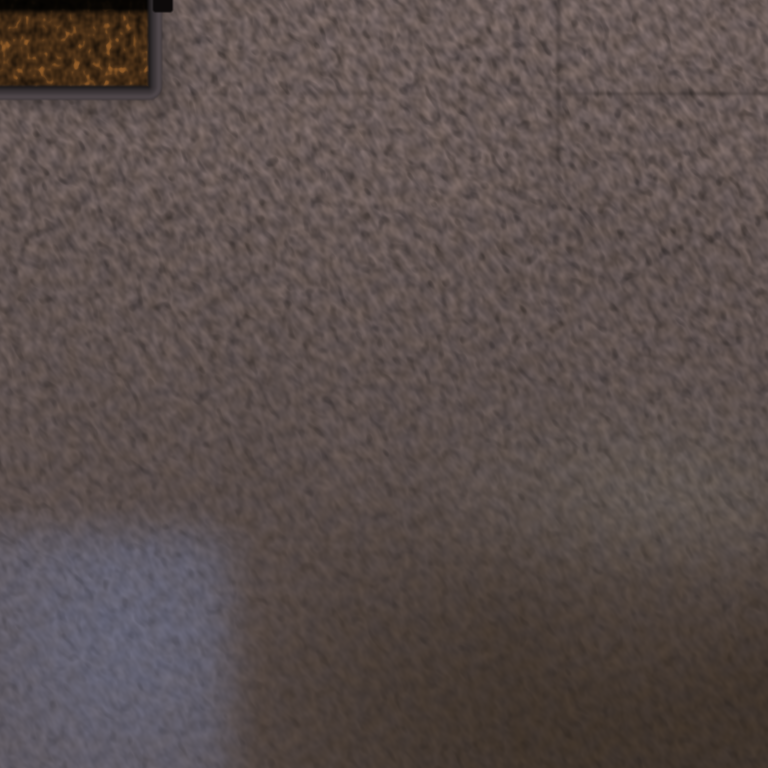
A Shadertoy shader for this texture:

```glsl
// Speckled stone floor in dim indoor light, with a cork mat in the upper left corner.
// Slanted gradient noise makes the grains; smooth masks make the light, a bluish
// reflection, the tile joints and the rounded frame of the mat.

#define GRAIN_SCALE 92.0
#define GRAIN_CONTRAST 0.165
#define GRAIN_SLANT 0.6
#define GRAIN_STRETCH 0.62
#define FLOOR_COLOR vec3(0.382, 0.331, 0.320)
#define SHADOW_COLOR vec3(0.240, 0.197, 0.165)
#define REFLECTION_COLOR vec3(0.385, 0.382, 0.445)
#define SHEEN_COLOR vec3(0.390, 0.355, 0.335)
#define FRAME_COLOR vec3(0.235, 0.210, 0.220)
#define CORK_COLOR vec3(0.270, 0.175, 0.085)
#define MAT_SIZE vec2(0.211, 0.130)
#define JOINT_DEPTH 0.17

vec2 hashGradient(vec2 cell) {
    vec3 p = fract(cell.xyx * vec3(0.1031, 0.1030, 0.0973));
    p += dot(p, p.yzx + 33.33);
    float angle = 6.2832 * fract((p.x + p.y) * p.z);
    return vec2(cos(angle), sin(angle));
}

// Gradient noise, roughly -0.7 to 0.7
float noise(vec2 p) {
    vec2 i = floor(p), f = fract(p);
    vec2 w = f * f * f * (f * (f * 6.0 - 15.0) + 10.0);
    vec2 e = vec2(0.0, 1.0);
    float a = dot(hashGradient(i), f);
    float b = dot(hashGradient(i + e.yx), f - e.yx);
    float c = dot(hashGradient(i + e.xy), f - e.xy);
    float d = dot(hashGradient(i + e.yy), f - e.yy);
    return mix(mix(a, b, w.x), mix(c, d, w.x), w.y);
}

float fbm(vec2 p) {
    float sum = 0.0, amplitude = 1.0;
    for (int k = 0; k < 3; k++) {
        sum += amplitude * noise(p);
        p = mat2(1.6, 1.2, -1.2, 1.6) * p + 7.3;
        amplitude *= 0.5;
    }
    return sum;
}

float roundedBox(vec2 p, vec2 halfSize, float radius) {
    vec2 q = abs(p) - halfSize + radius;
    return length(max(q, 0.0)) + min(max(q.x, q.y), 0.0) - radius;
}

float glow(vec2 p, vec2 size) {
    p /= size;
    return exp(-dot(p, p));
}

// Large soft areas of light and shade
vec3 floorLight(vec2 uv) {
    float drift = fbm(uv * 3.5);
    vec3 color = FLOOR_COLOR * (0.90 + 0.16 * smoothstep(0.3, 1.0, uv.y) + 0.05 * drift);
    float shade = smoothstep(0.48, 0.04, uv.y + 0.05 * drift) * smoothstep(0.05, 0.75, uv.x);
    color = mix(color, SHADOW_COLOR, 0.95 * shade);
    color = mix(color, SHEEN_COLOR, 0.7 * glow(uv - vec2(0.87, 0.36), vec2(0.22, 0.10)));
    float edge = smoothstep(0.035, -0.05, roundedBox(uv - vec2(0.08, 0.13), vec2(0.23, 0.19), 0.06));
    float reflection = edge * (0.45 + 0.55 * glow(uv - vec2(0.16, 0.17), vec2(0.17, 0.18)));
    return mix(color, REFLECTION_COLOR, reflection);
}

// Signed brightness of the slanted stone grains
float grains(vec2 uv) {
    vec2 bend = 0.004 * vec2(noise(uv * 23.0), noise(uv * 23.0 + 40.0));
    float c = cos(GRAIN_SLANT), s = sin(GRAIN_SLANT);
    vec2 p = mat2(c, -s, s, c) * (uv + bend) * GRAIN_SCALE;
    p.y *= GRAIN_STRETCH;
    float coarse = noise(p);
    float fine = noise(p * 1.9 + 17.0);
    float pits = smoothstep(0.12, 0.50, noise(p * 0.95 + 71.0));
    return coarse + 0.5 * fine - 0.55 * pits + 0.06;
}

float joint(float offset, float width) {
    return exp(-offset * offset / (width * width));
}

// Cork panel inside its frame, dark along the top
vec3 matColor(vec2 uv, float edge) {
    vec2 p = uv * vec2(75.0, 60.0);
    float flakes = noise(p) + 0.6 * noise(p * 2.1 + 9.0);
    vec3 cork = CORK_COLOR * (1.0 + 0.75 * flakes);
    cork += vec3(0.15, 0.09, 0.03) * smoothstep(0.2, 0.6, flakes);
    cork *= 1.0 - 0.9 * smoothstep(0.978, 0.990, uv.y);
    vec3 frame = FRAME_COLOR * (1.0 + 0.3 * joint(edge + 0.004, 0.004));
    frame *= 1.0 - 0.5 * joint(edge + 0.018, 0.005);
    return mix(frame, cork, smoothstep(-0.016, -0.021, edge));
}

void mainImage(out vec4 fragColor, in vec2 fragCoord) {
    vec2 uv = fragCoord / iResolution.xy;
    vec3 color = floorLight(uv);

    // Grains are crisper toward the top, blurred toward the bottom
    float contrast = GRAIN_CONTRAST * mix(0.42, 1.0, smoothstep(0.1, 0.85, uv.y));
    color *= 1.0 + 2.0 * contrast * grains(uv);
    color += vec3(0.012, 0.004, -0.012) * noise(uv * 48.0 + 5.0);

    // Faint tile joints
    float vertical = joint(uv.x - 0.727, 0.004) * smoothstep(0.62, 0.85, uv.y);
    float across = joint(uv.y - 0.878, 0.003) * mix(0.25, 1.0, smoothstep(0.70, 0.80, uv.x));
    color *= 1.0 - JOINT_DEPTH * max(vertical, across);

    // Mat with a soft contact shadow and a dark notch beside it
    float edge = roundedBox(uv - vec2(0.0, 1.0), MAT_SIZE, 0.018);
    color *= 1.0 - 0.22 * exp(-max(edge, 0.0) / 0.012);
    float notch = roundedBox(uv - vec2(0.212, 1.0), vec2(0.013, 0.016), 0.004);
    color = mix(color, matColor(uv, edge), smoothstep(0.002, -0.002, edge));
    color = mix(color, vec3(0.05, 0.04, 0.04), smoothstep(0.002, -0.002, notch));

    fragColor = vec4(clamp(color, 0.0, 1.0), 1.0);
}
```
